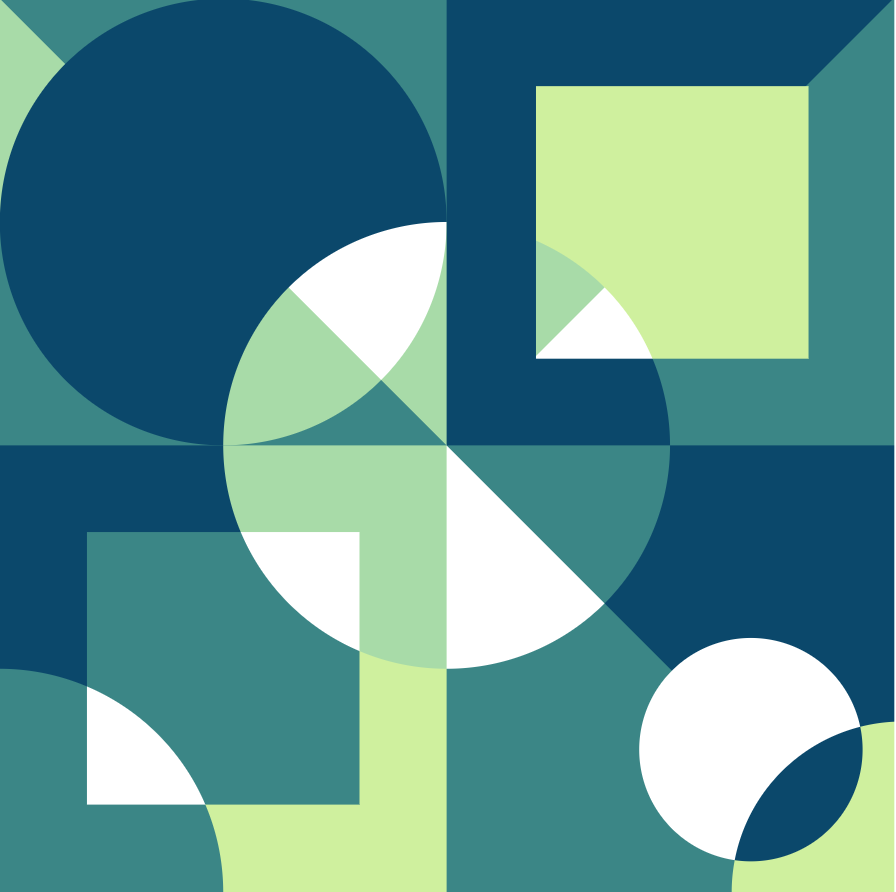
Write a Shadertoy shader that draws this background.

```glsl
const vec3 NAVY  = vec3(0.043, 0.282, 0.420);
const vec3 TEAL  = vec3(0.231, 0.525, 0.525);
const vec3 MINT  = vec3(0.659, 0.859, 0.659);
const vec3 LIME  = vec3(0.812, 0.941, 0.620);
const vec3 WHITE = vec3(1.0);

// Layout in canvas heights
const vec2  GRID_CENTER = vec2(0.5007);
const float TILE_SIZE   = 0.5009;

// Shapes in tile units, measured from the grid center
const float RIGHT_MARGIN  = 1.002;
const float DISC_RADIUS   = 0.5;
const vec2  LARGE_DISC    = vec2(-0.5, 0.5);
const vec2  UPPER_SQUARE  = vec2(0.505, 0.499);
const vec2  LOWER_SQUARE  = vec2(-0.500, -0.499);
const float SQUARE_HALF   = 0.305;
const vec2  LEFT_CORNER   = vec2(-1.0);
const vec2  SMALL_DISC    = vec2(0.681, -0.681);
const float SMALL_RADIUS  = 0.25;
const vec2  RIGHT_CORNER  = vec2(1.02, -1.0);
const float CORNER_RADIUS = 0.382;

// Smooth coverage of a signed distance, one pixel wide
float cover(float dist) {
    float pixel = 1.0 / (TILE_SIZE * iResolution.y);
    return clamp(0.5 - dist / pixel, 0.0, 1.0);
}

float disc(vec2 p, vec2 center, float radius) {
    return cover(length(p - center) - radius);
}

float square(vec2 p, vec2 center) {
    vec2 d = abs(p - center) - SQUARE_HALF;
    return cover(max(d.x, d.y));
}

// Coverage above the falling and the rising diagonal
float aboveFalling(vec2 p) { return cover(-(p.x + p.y) * sqrt(0.5)); }
float aboveRising(vec2 p)  { return cover((p.x - p.y) * sqrt(0.5)); }

vec3 topLeftTile(vec2 p, float hub) {
    float above = aboveFalling(p);
    float large = disc(p, LARGE_DISC, DISC_RADIUS);
    float corner = (1.0 - above) * cover(LARGE_DISC.y - p.y);
    vec3 outer = mix(mix(TEAL, MINT, corner), NAVY, large);
    vec3 inner = mix(mix(TEAL, MINT, above), mix(MINT, WHITE, above), large);
    return mix(outer, inner, hub);
}

vec3 topRightTile(vec2 p, float hub) {
    float above = aboveRising(p);
    float box = square(p, UPPER_SQUARE);
    vec3 outer = mix(mix(TEAL, NAVY, above), LIME, box);
    vec3 inner = mix(NAVY, mix(WHITE, MINT, above), box);
    return mix(outer, inner, hub);
}

vec3 bottomLeftTile(vec2 p, float hub) {
    float box = square(p, LOWER_SQUARE);
    float corner = disc(p, LEFT_CORNER, DISC_RADIUS);
    vec3 ground = mix(LIME, NAVY, aboveRising(p));
    ground = mix(ground, TEAL, corner);
    ground = mix(ground, MINT, hub);
    return mix(ground, mix(TEAL, WHITE, max(corner, hub)), box);
}

vec3 bottomRightTile(vec2 p, float hub) {
    float above = aboveFalling(p);
    float corner = disc(p, RIGHT_CORNER, CORNER_RADIUS);
    float small = disc(p, SMALL_DISC, SMALL_RADIUS);
    vec3 color = mix(TEAL, NAVY, above);
    color = mix(color, mix(WHITE, TEAL, above), hub);
    color = mix(color, LIME, corner);
    return mix(color, mix(WHITE, NAVY, corner), small);
}

void mainImage(out vec4 fragColor, in vec2 fragCoord) {
    vec2 p = (fragCoord / iResolution.y - GRID_CENTER) / TILE_SIZE;
    float hub = disc(p, vec2(0.0), DISC_RADIUS);

    // Join the four tiles along the central axes
    float right = cover(-p.x);
    vec3 top = mix(topLeftTile(p, hub), topRightTile(p, hub), right);
    vec3 bottom = mix(bottomLeftTile(p, hub), bottomRightTile(p, hub), right);
    vec3 color = mix(bottom, top, cover(-p.y));

    // Thin margin at the right
    color = mix(color, WHITE, cover(RIGHT_MARGIN - p.x));
    fragColor = vec4(color, 1.0);
}
```
